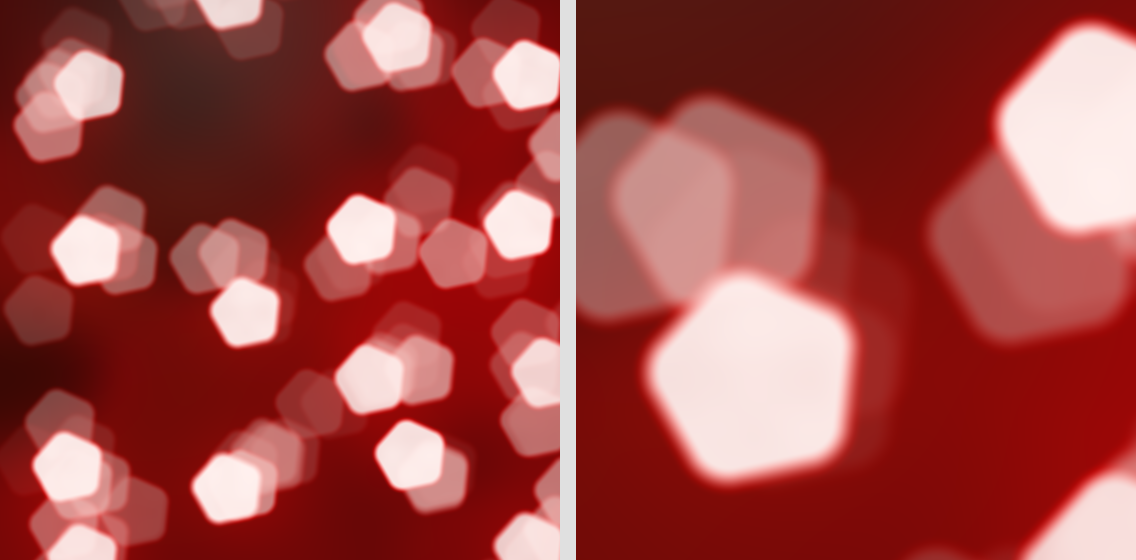
Left, the full canvas; right, a detail of the centre.
A WebGL 2 fragment shader for this background:

```glsl
#version 300 es
precision highp float;
// Soft clusters of rounded pentagonal light spots over a blurred dark red backdrop.

uniform vec2 u_resolution;
out vec4 outColor;

// Layout, in units of the canvas height
const int   CLUSTERS     = 15;
const int   SPOTS        = 6;      // spots per cluster, the last one is the brightest
const float SPREAD_LONG  = 0.125;  // scatter along the cluster direction
const float SPREAD_SHORT = 0.065;  // scatter across it
const float SEED         = 7.0;

// Spot shape
const float CORE_APOTHEM = 0.031;
const float CORNER_ROUND = 0.025;
const float EDGE_SOFT    = 0.0055;
const float RED_FRINGE   = 0.0035;
const float SECTOR       = 1.2566371;  // one fifth of a turn
const float TURN         = 0.5235988;  // direction of the first corner

// Spot strength
const float FAINT_MIN  = 0.10;
const float FAINT_MAX  = 0.66;
const float BRIGHT_MIN = 0.76;
const float HALO_SIZE  = 0.10;
const float HALO_GAIN  = 0.24;

// Colours
const vec3 NEAR_BLACK = vec3(0.20, 0.025, 0.015);
const vec3 DEEP_RED   = vec3(0.46, 0.025, 0.025);
const vec3 VIVID_RED  = vec3(0.68, 0.015, 0.020);
const vec3 BROWN      = vec3(0.36, 0.100, 0.020);
const vec3 WARM_GREY  = vec3(0.27, 0.190, 0.170);
const vec3 PINK       = vec3(0.95, 0.700, 0.680);
const vec3 ROSE       = vec3(0.96, 0.380, 0.380);
const vec3 WHITE      = vec3(1.00, 0.945, 0.935);

float hash(vec2 p) {
    vec3 q = fract(vec3(p.xyx) * 0.1031);
    q += dot(q, q.yzx + 33.33);
    return fract((q.x + q.y) * q.z);
}

float noise(vec2 p) {
    vec2 i = floor(p), f = fract(p);
    f = f * f * (3.0 - 2.0 * f);
    return mix(mix(hash(i), hash(i + vec2(1, 0)), f.x),
               mix(hash(i + vec2(0, 1)), hash(i + vec2(1, 1)), f.x), f.y);
}

// Signed distance to a pentagon with round corners
float pentagon(vec2 p) {
    float a = atan(p.y, p.x) - TURN;
    a = mod(a, SECTOR) - 0.5 * SECTOR;
    vec2 q = length(p) * vec2(cos(a), abs(sin(a)));
    q -= CORE_APOTHEM * vec2(1.0, tan(0.5 * SECTOR));
    return length(max(q, 0.0)) + min(q.x, 0.0) - CORNER_ROUND;
}

// Evenly spread cluster centres with some jitter
vec2 clusterCentre(float id) {
    vec2 even = fract(vec2(0.7549, 0.5698) * id + vec2(0.13, 0.21));
    vec2 jitter = vec2(hash(vec2(id, SEED)), hash(vec2(id, SEED + 1.0))) - 0.5;
    return even * 1.08 - 0.04 + 0.12 * jitter;
}

// Smooth patches of red, brown and grey
vec3 backdrop(vec2 uv) {
    float broad = noise(uv * 3.2 + SEED);
    float fine = noise(uv * 6.0 + 19.0);
    vec3 col = mix(NEAR_BLACK, DEEP_RED, smoothstep(0.12, 0.65, 0.7 * broad + 0.3 * fine));
    float brown = exp(-9.0 * dot(uv - vec2(0.32, 0.48), uv - vec2(0.32, 0.48)));
    float grey = exp(-11.0 * dot(uv - vec2(0.40, 0.95), uv - vec2(0.40, 0.95)));
    float red = exp(-14.0 * dot(uv - vec2(0.78, 0.52), uv - vec2(0.78, 0.52)));
    col = mix(col, BROWN, 0.6 * brown * fine);
    col = mix(col, WARM_GREY, 0.8 * grey);
    return mix(col, VIVID_RED, 0.65 * red * smoothstep(0.1, 0.7, fine));
}

void main() {
    vec2 uv = gl_FragCoord.xy / u_resolution.y;
    vec3 col = backdrop(uv);

    // Red haze around each cluster
    for (int c = 0; c < CLUSTERS; c++) {
        vec2 d = (uv - clusterCentre(float(c))) / HALO_SIZE;
        col += HALO_GAIN * exp(-dot(d, d)) * max(VIVID_RED - 0.5 * col, 0.0) * vec3(1.0, 0.2, 0.2);
    }

    // Faint spots first, the bright ones on top; overlaps only lighten
    for (int s = 0; s < SPOTS; s++) {
        bool bright = s == SPOTS - 1;
        for (int c = 0; c < CLUSTERS; c++) {
            float id = float(c);
            vec2 key = vec2(id * 3.0 + 5.0, float(s) * 7.0 + SEED);
            float angle = 6.2831853 * hash(vec2(id, SEED + 2.0));
            vec2 along = vec2(cos(angle), sin(angle));
            vec2 r = 2.0 * vec2(hash(key + 0.5), hash(key + 31.7)) - 1.0;
            vec2 offset = along * r.x * SPREAD_LONG + vec2(-along.y, along.x) * r.y * SPREAD_SHORT;
            vec2 p = uv - clusterCentre(id) - (bright ? 0.3 : 1.0) * offset;

            float level = hash(key + 57.3);
            float strength = bright ? mix(BRIGHT_MIN, 1.0, sqrt(level))
                                    : mix(FAINT_MIN, FAINT_MAX, pow(level, 1.3));
            vec3 tint = bright ? WHITE : mix(PINK, ROSE, smoothstep(0.6, 1.0, hash(key + 83.1)));
            tint = mix(tint, WHITE, 0.5 * level);

            float soft = EDGE_SOFT * mix(1.0, 1.5, hash(key + 11.9));
            vec3 dist = pentagon(p) - vec3(RED_FRINGE, 0.0, 0.0);
            vec3 mask = 1.0 - smoothstep(vec3(-soft), vec3(soft), dist);
            float sheen = 0.95 + 0.05 * noise(p * 30.0 + key);
            col += strength * sheen * mask * max(tint - col, 0.0);
        }
    }
    outColor = vec4(clamp(col, 0.0, 1.0), 1.0);
}
```
